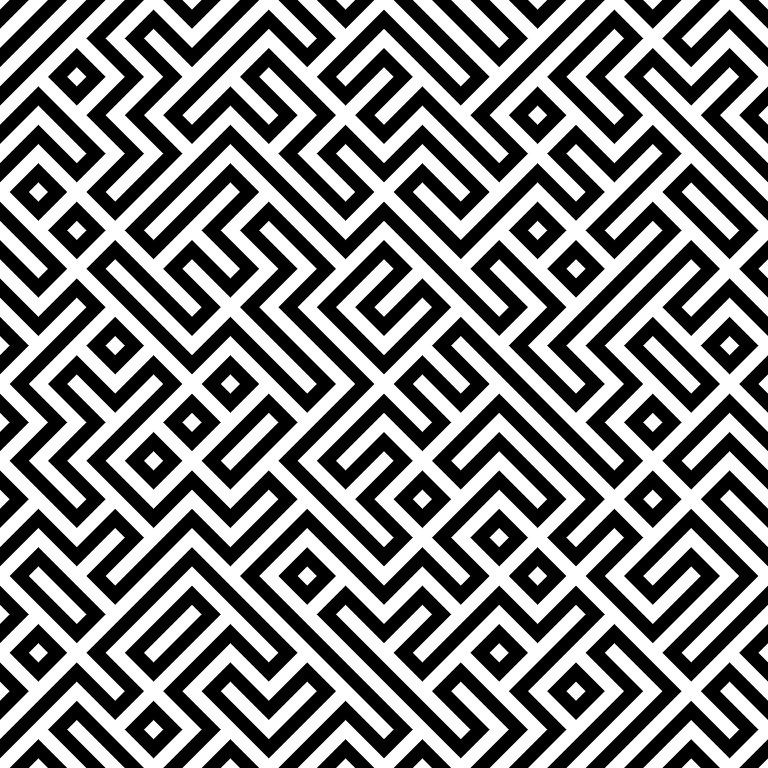
A Shadertoy shader for this pattern:

```glsl
// Seamless black and white labyrinth of diagonal stripes on randomly turned square cells.

#define CELLS 20.0        // cells per canvas side, a whole number so the edges join
#define BLACK_SHARE 0.5   // black part of each stripe period
#define TURN_CHANCE 0.5   // chance that a cell leans the other way
#define EDGE_SOFTNESS 0.6 // half width of the smoothed edge, in output samples
#define SEED 7u

const vec3 INK = vec3(0.0);
const vec3 PAPER = vec3(1.0);

// Integer hash of a cell, returned in 0..1
float cellHash(uvec2 cell) {
    uvec2 v = (cell + SEED * uvec2(31u, 57u)) * 1664525u + 12345u;
    v.x += v.y * 1664525u;
    v.y += v.x * 1664525u;
    v ^= v >> 16u;
    v.x += v.y * 1664525u;
    v.y += v.x * 1664525u;
    v ^= v >> 16u;
    return float(v.x >> 8u) / exp2(24.0);
}

// Signed distance to the black stripes in cell units, negative inside
float stripeDistance(vec2 p) {
    vec2 cell = floor(p);
    vec2 local = p - cell;

    // Mirror some cells; the stripes still meet on every cell border
    if (cellHash(uvec2(mod(cell, CELLS))) < TURN_CHANCE) local.x = 1.0 - local.x;

    // Diagonal coordinate with period one; each stripe is centred at one half
    float offset = abs(fract(local.x + local.y) - 0.5);
    return (offset - 0.5 * BLACK_SHARE) / sqrt(2.0);
}

void mainImage(out vec4 fragColor, in vec2 fragCoord) {
    float scale = CELLS / iResolution.y;
    float edge = EDGE_SOFTNESS * scale;
    float paper = smoothstep(-edge, edge, stripeDistance(fragCoord * scale));
    fragColor = vec4(mix(INK, PAPER, paper), 1.0);
}
```
